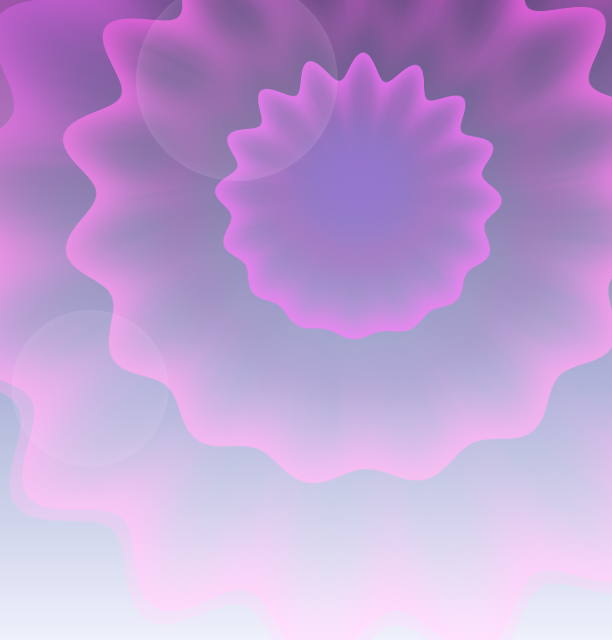
Reproduce this background procedurally as a WebGL 2 fragment shader.

```glsl
#version 300 es
precision highp float;
// Nested scalloped rings with pink inner glows over a misty violet gradient.

#define TEETH 16.0
#define STREAKS 260.0
#define STREAK_DEPTH 0.16
#define GLOW_FALLOFF 1.35
#define BAND_WIDTH 0.024
#define HALO_STRENGTH 0.42
#define CORE_STRENGTH 0.8
#define BUBBLE_TINT 0.08

uniform vec2 u_resolution;
out vec4 fragColor;

const float TAU = 6.2831853;
const vec3 DUSK = vec3(0.38, 0.30, 0.50);
const vec3 HAZE = vec3(0.665, 0.69, 0.84);
const vec3 MIST = vec3(0.935, 0.945, 0.985);
const vec3 ORCHID = vec3(0.85, 0.36, 0.83);
const vec3 BLUSH = vec3(1.0, 0.88, 0.995);
const vec3 MAUVE = vec3(0.67, 0.36, 0.69);
const vec3 VIOLET = vec3(0.60, 0.46, 0.84);

float hash(float n) {
    return fract(sin(n * 127.1) * 43758.5453);
}

// Smooth noise around the circle, wrapping after STREAKS cells
float angularNoise(float angle, float seed) {
    float x = fract(angle / TAU) * STREAKS;
    float i = floor(x);
    float f = smoothstep(0.0, 1.0, x - i);
    return mix(hash(i + seed), hash(mod(i + 1.0, STREAKS) + seed), f);
}

// Depth inside a scalloped ring; amp holds the tooth size at bottom and top
float ringDepth(vec2 q, float tip, vec2 amp, float phase) {
    float r = length(q);
    float angle = atan(q.y, q.x);
    float size = mix(amp.x, amp.y, 0.5 + 0.5 * q.y / max(r, 1e-4));
    return tip - size * (1.0 - cos(TEETH * (angle - phase))) - r;
}

// Glow fading inward from the rim, with fine radial streaks
float rimGlow(float depth, float width, vec2 q, float seed) {
    float streak = angularNoise(atan(q.y, q.x) + depth * 0.4, seed) - 0.5;
    float d = max(depth, 0.0) / width;
    d *= 1.0 + STREAK_DEPTH * streak * smoothstep(0.2, 1.0, d);
    return exp(-pow(d, GLOW_FALLOFF));
}

float cover(float depth) {
    float px = 1.0 / u_resolution.y;
    return smoothstep(-px, px, depth);
}

// Translucent disc with a slightly brighter rim
vec3 bubble(vec3 color, vec2 q, float radius) {
    float depth = radius - length(q);
    float rim = 0.06 * exp(-abs(depth) / 0.006);
    return mix(color, BLUSH, cover(depth) * (BUBBLE_TINT + rim));
}

void main() {
    vec2 p = gl_FragCoord.xy / u_resolution.y;

    // Vertical gradients for the mist and the glow
    vec3 base = mix(MIST, HAZE, clamp(p.y / 0.42, 0.0, 1.0));
    base = mix(base, DUSK, clamp((p.y - 0.42) / 0.58, 0.0, 1.0));
    vec3 pink = mix(BLUSH, ORCHID, p.y);

    vec2 outerQ = p - vec2(0.578, 0.634);
    vec2 middleQ = p - vec2(0.560, 0.707);
    vec2 innerQ = p - vec2(0.560, 0.694);
    float outer = ringDepth(outerQ, 0.697, vec2(0.042), 0.262);
    float middle = ringDepth(middleQ, 0.468, vec2(0.014, 0.045), 0.2225);
    float inner = ringDepth(innerQ, 0.224, vec2(0.0045, 0.021), -0.035);

    // Outer ring: pale border band, then the glowing body
    vec3 color = mix(base, mix(base, pink, 0.5), cover(outer));
    float body = outer - BAND_WIDTH;
    vec3 fill = mix(base, pink, rimGlow(body, 0.112, outerQ, 3.0));
    float corner = smoothstep(0.35, 0.0, length(p - vec2(0.06, 1.0)));
    fill = mix(fill, vec3(0.58, 0.36, 0.74), 0.45 * corner);
    color = mix(color, fill, cover(body));

    // Middle ring, with a wavy mauve halo around the inner one
    float haloOffset = (-inner - 0.075) / 0.052;
    float halo = HALO_STRENGTH * exp(-haloOffset * haloOffset);
    halo *= mix(0.3, 1.0, smoothstep(0.42, 0.9, p.y));
    fill = mix(base, mix(MAUVE, pink, 0.2), halo);
    fill = mix(fill, pink, rimGlow(middle, 0.074, middleQ, 17.0));
    color = mix(color, fill, cover(middle));

    // Inner ring, with a violet core and a rosy lower arc
    float core = length(innerQ - vec2(0.0, 0.025));
    fill = mix(base, VIOLET, CORE_STRENGTH * exp(-pow(core / 0.15, 2.0)));
    float arc = exp(-pow((core - 0.125) / 0.035, 2.0));
    fill = mix(fill, mix(MAUVE, pink, 0.4), 0.3 * arc);
    fill = mix(fill, mix(pink, vec3(0.86, 0.44, 0.95), 0.5),
               rimGlow(inner, 0.043, innerQ, 41.0));
    color = mix(color, fill, cover(inner));

    // Floating bubbles
    color = bubble(color, p - vec2(0.370, 0.875), 0.1575);
    color = bubble(color, p - vec2(0.141, 0.393), 0.1225);

    fragColor = vec4(color, 1.0);
}
```
